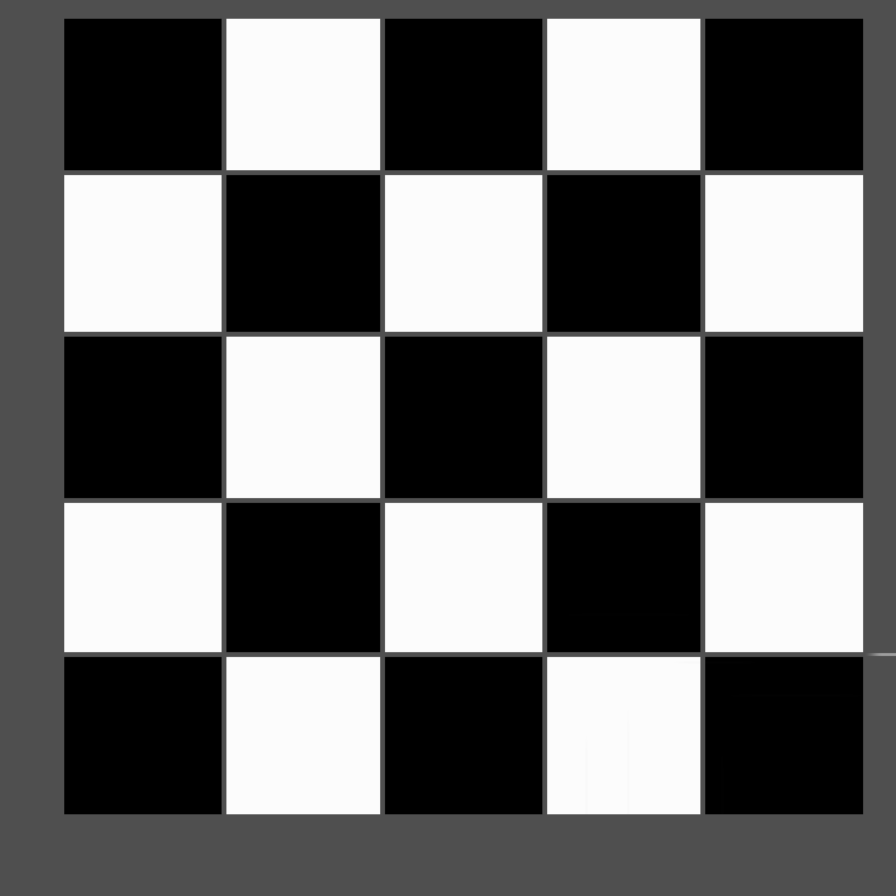
Give the GLSL for this pattern, as a WebGL 1 fragment shader.

```glsl
precision highp float;

uniform vec2 u_resolution;

#define TILES 5
#define BOARD_MIN vec2(0.0690, 0.0885)
#define PITCH vec2(0.1794, 0.17865)
#define COLUMN_SHIFT vec4(0.0016, -0.0008, 0.0008, -0.0022)
#define ROW_SHIFT vec4(0.0023, -0.0044, 0.0025, 0.0042)
#define GAP 0.0054
#define SOFTNESS 0.0018
#define GROUT vec3(0.31)
#define WHITE vec3(0.99)
#define SCRATCHES 6
#define SCRATCH_STRENGTH 0.02
#define STREAK_Y 0.2695

float hash(float n) {
  return fract(sin(n * 12.9898) * 43758.5453);
}

// Position of a grid line; the inner lines are slightly uneven
float gridLine(float index, float start, float pitch, vec4 shift) {
  vec4 selected = vec4(equal(vec4(index), vec4(1.0, 2.0, 3.0, 4.0)));
  return start + index * pitch + dot(shift, selected);
}

// Soft coverage of the interval from low to high
float band(float x, float low, float high, float soft) {
  float d = min(x - low, high - x);
  return smoothstep(-0.5 * soft, 0.5 * soft, d);
}

// Tile coverage (x) and tile index (y) along one axis
vec2 tileAxis(float x, float start, float pitch, vec4 shift, float soft) {
  vec2 tile = vec2(0.0);
  for (int i = 0; i < TILES; i++) {
    float index = float(i);
    float low = gridLine(index, start, pitch, shift);
    float high = gridLine(index + 1.0, start, pitch, shift);
    float cover = band(x, low + 0.5 * GAP, high - 0.5 * GAP, soft);
    if (cover > tile.x) tile = vec2(cover, index);
  }
  return tile;
}

// Faint hairlines gathered toward the lower right
float scratches(vec2 uv, float soft) {
  float wear = 0.0;
  for (int i = 0; i < SCRATCHES; i++) {
    float seed = float(i) + 1.0;
    vec2 center = vec2(0.62 + 0.34 * hash(seed), 0.09 + 0.23 * hash(seed + 17.0));
    vec2 d = abs(uv - center);
    if (mod(seed, 2.0) < 0.5) d = d.yx;
    float reach = 0.05 + 0.06 * hash(seed + 31.0);
    float hairline = 1.0 - smoothstep(0.0, 1.5 * soft, d.y);
    wear = max(wear, hairline * (1.0 - smoothstep(0.5 * reach, reach, d.x)));
  }
  return wear;
}

void main() {
  vec2 uv = gl_FragCoord.xy / u_resolution;
  float soft = max(SOFTNESS, 1.0 / min(u_resolution.x, u_resolution.y));

  // Checkerboard with dark corner tiles
  vec2 column = tileAxis(uv.x, BOARD_MIN.x, PITCH.x, COLUMN_SHIFT, soft);
  vec2 row = tileAxis(uv.y, BOARD_MIN.y, PITCH.y, ROW_SHIFT, soft);
  float parity = mod(column.y + row.y, 2.0);
  vec3 color = mix(GROUT, WHITE * parity, column.x * row.x);

  // Light wear
  color = mix(color, GROUT, SCRATCH_STRENGTH * scratches(uv, soft));

  // Pale streak through the right margin
  float streak = band(uv.y, STREAK_Y - 0.0016, STREAK_Y + 0.0016, soft);
  streak *= smoothstep(0.964, 0.985, uv.x);
  color = mix(color, vec3(0.62), streak);

  gl_FragColor = vec4(color, 1.0);
}
```
